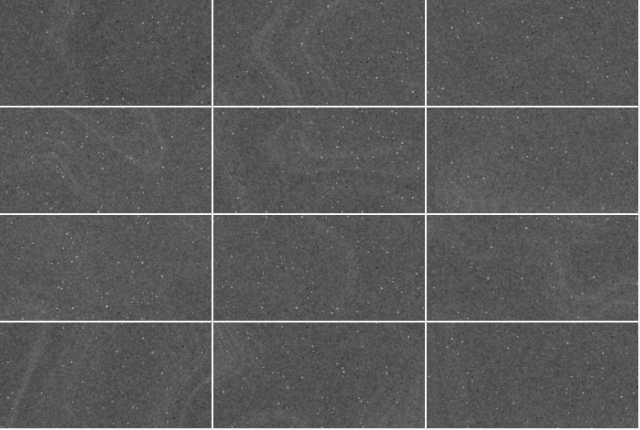
A WebGL 2 fragment shader for this texture:

```glsl
#version 300 es
precision highp float;
// Dark grey stone tiles with faint flowing veins, fine grain and thin white joints.

#define TILES vec2(3.0, 4.0)
#define GRAIN_CELLS vec2(420.0, 282.0)
#define SPECK_CELLS vec2(128.0, 86.0)
#define JOINT_WIDTH 0.0041
#define JOINT_TONE 0.98
#define STONE_TONE 0.326
#define TILE_VARIATION 0.020
#define VEIN_STRENGTH 0.062
#define GRAIN_STRENGTH 0.088
#define SPECK_STRENGTH 0.24
#define FLOW_SCALE 2.1
#define WARP 0.62

uniform vec2 u_resolution;
out vec4 fragColor;

float hash(vec2 p) {
  vec3 q = fract(vec3(p.xyx) * 0.1031);
  q += dot(q, q.yzx + 33.33);
  return fract((q.x + q.y) * q.z);
}

// Smooth noise along one axis, used across the flow lines
float lineNoise(float x, float seed) {
  float i = floor(x);
  float t = smoothstep(0.0, 1.0, x - i);
  return mix(hash(vec2(i + 200.0, seed)), hash(vec2(i + 201.0, seed)), t);
}

// Value noise that wraps over the canvas
float wrappedNoise(vec2 uv, vec2 cells) {
  vec2 p = uv * cells;
  vec2 i = floor(p);
  vec2 t = p - i;
  vec2 a = mod(i, cells);
  vec2 b = mod(i + 1.0, cells);
  return mix(mix(hash(a), hash(vec2(b.x, a.y)), t.x),
             mix(hash(vec2(a.x, b.y)), hash(b), t.x), t.y);
}

// Warped sines whose contours form arcs, rings and long sweeps
vec2 flowPosition(vec2 p, vec2 id) {
  float angle = 6.2832 * hash(id + 3.7);
  float c = cos(angle), s = sin(angle);
  vec2 q = mat2(c, s, -s, c) * p * FLOW_SCALE;
  q += 20.0 * vec2(hash(id + 11.3), hash(id + 27.9));
  for (int i = 1; i <= 3; i++) {
    float k = float(i);
    q += WARP / k * sin(q.yx * k + vec2(1.3, 2.1) * k);
  }
  return q;
}

// Bundles of thin strands that fade in and out along their length
float veins(vec2 q, float flow, float seed) {
  float bundle = smoothstep(0.42, 0.95, lineNoise(flow * 3.2, seed));
  float coarse = lineNoise(flow * 11.0, seed + 5.0);
  float fine = lineNoise(flow * 34.0, seed + 9.0);
  float strand = 0.25 + 0.5 * coarse * coarse + 0.6 * fine * fine * coarse;
  float lone = pow(lineNoise(flow * 17.0, seed + 15.0), 7.0);
  float fade = 0.65 + 0.35 * sin(q.x * 0.9 - q.y * 1.4 + seed);
  return fade * (bundle * strand + 0.3 * lone);
}

// Scattered light crystals and a few dark pits, one point per cell
float specks(vec2 uv) {
  vec2 p = uv * SPECK_CELLS;
  vec2 cell = mod(floor(p), SPECK_CELLS);
  vec2 center = 0.25 + 0.5 * vec2(hash(cell + 17.0), hash(cell + 59.0));
  float size = mix(0.14, 0.24, hash(cell + 83.0));
  float dot_ = 1.0 - smoothstep(size * 0.5, size * 1.5, length(fract(p) - center));
  float light = pow(hash(cell + 131.0), 14.0);
  float pit = pow(hash(cell + 173.0), 14.0);
  return dot_ * (light - 0.4 * pit);
}

// Box-filtered joint along the right and lower side of each tile
float joints(vec2 uv, vec2 canvas) {
  vec2 size = canvas / TILES;
  vec2 shift = vec2(0.5, -0.5) * JOINT_WIDTH / size;
  vec2 d = abs(fract(uv * TILES + shift + 0.5) - 0.5) * size;
  vec2 cover = clamp((0.5 * JOINT_WIDTH - d) * u_resolution.y + 0.5, 0.0, 1.0);
  return max(cover.x, cover.y);
}

void main() {
  vec2 uv = gl_FragCoord.xy / u_resolution;
  vec2 canvas = vec2(u_resolution.x / u_resolution.y, 1.0);
  vec2 id = floor(uv * TILES);
  vec2 p = (fract(uv * TILES) - 0.5) * canvas / TILES * TILES.y;

  // Stone body and veins
  float seed = 7.0 + id.x * 31.0 + id.y * 57.0;
  vec2 q = flowPosition(p, id);
  float flow = sin(q.x) + 0.6 * sin(q.y * 0.8 + 0.7);
  float tone = STONE_TONE + TILE_VARIATION * (hash(id + 41.0) - 0.5);
  tone += 0.016 * (lineNoise(flow * 1.6, seed + 21.0) - 0.5);
  tone += VEIN_STRENGTH * veins(q, flow, seed);

  // Grain at two sizes, then specks
  tone += GRAIN_STRENGTH * (wrappedNoise(uv, GRAIN_CELLS) - 0.5);
  tone += 0.25 * GRAIN_STRENGTH * (wrappedNoise(uv, floor(GRAIN_CELLS / 3.0)) - 0.5);
  tone += SPECK_STRENGTH * specks(uv);

  tone = mix(tone, JOINT_TONE, joints(uv, canvas));
  fragColor = vec4(vec3(tone), 1.0);
}
```
